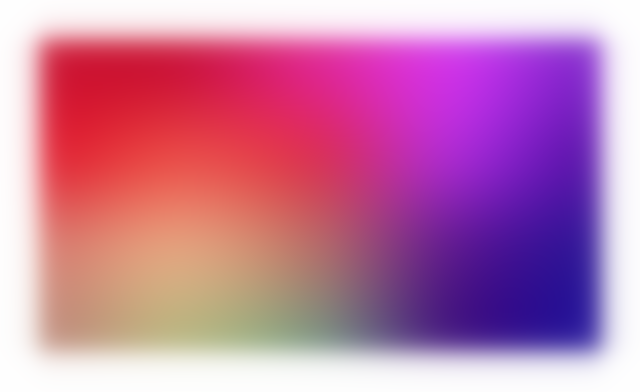
Write a Shadertoy shader that draws this background.

```glsl
// Soft-edged panel with a red, magenta, sand and indigo mesh gradient on white.

#define PANEL_CENTER vec2(0.5006, 0.502)
#define PANEL_HALF   vec2(0.4395, 0.399)
#define EDGE_BLUR    vec2(0.021, 0.034)
#define MESH_LOW     vec2(0.078, 0.1295)
#define MESH_HIGH    vec2(0.911, 0.830)
#define PAPER        vec3(0.996)

// Catmull-Rom weights for four neighbouring stops
vec4 splineWeights(float t) {
    float t2 = t * t, t3 = t2 * t;
    return 0.5 * vec4(2.0 * t2 - t - t3,
                      3.0 * t3 - 5.0 * t2 + 2.0,
                      4.0 * t2 + t - 3.0 * t3,
                      t3 - t2);
}

// Smooth horizontal ramp through five evenly spaced colours, x in 0..1
vec3 ramp(float x, vec3 a, vec3 b, vec3 c, vec3 d, vec3 e) {
    vec3 stops[5] = vec3[5](a, b, c, d, e);
    float s = x * 4.0;
    int first = int(min(floor(s), 3.0));
    vec4 w = splineWeights(s - float(first));
    vec3 sum = vec3(0.0);
    for (int i = 0; i < 4; i++) {
        sum += w[i] * stops[clamp(first + i - 1, 0, 4)];
    }
    return sum;
}

// Four ramps from bottom to top, joined by a vertical spline
vec3 meshGradient(vec2 p) {
    vec3 rows[4];
    rows[0] = ramp(p.x, vec3(0.74, 0.54, 0.47), vec3(0.71, 0.70, 0.49),
                   vec3(0.48, 0.56, 0.49), vec3(0.25, 0.08, 0.49), vec3(0.12, 0.05, 0.59));
    rows[1] = ramp(p.x, vec3(0.84, 0.48, 0.43), vec3(0.88, 0.63, 0.49),
                   vec3(0.70, 0.43, 0.42), vec3(0.38, 0.11, 0.56), vec3(0.18, 0.07, 0.59));
    rows[2] = ramp(p.x, vec3(0.88, 0.15, 0.21), vec3(0.91, 0.30, 0.29),
                   vec3(0.85, 0.20, 0.35), vec3(0.67, 0.165, 0.80), vec3(0.36, 0.08, 0.68));
    rows[3] = ramp(p.x, vec3(0.80, 0.06, 0.18), vec3(0.80, 0.07, 0.23),
                   vec3(0.87, 0.14, 0.56), vec3(0.81, 0.19, 0.90), vec3(0.51, 0.14, 0.80));

    float s = p.y * 3.0;
    int first = int(min(floor(s), 2.0));
    vec4 w = splineWeights(s - float(first));
    vec3 sum = vec3(0.0);
    for (int i = 0; i < 4; i++) {
        sum += w[i] * rows[clamp(first + i - 1, 0, 3)];
    }
    return clamp(sum, 0.0, 1.0);
}

// Coverage of a box blurred separately along each axis
float blurredPanel(vec2 uv) {
    vec2 inside = PANEL_HALF - abs(uv - PANEL_CENTER);
    vec2 cover = 0.5 + 0.5 * tanh(0.85 * inside / EDGE_BLUR);
    return cover.x * cover.y;
}

void mainImage(out vec4 fragColor, in vec2 fragCoord) {
    vec2 uv = fragCoord / iResolution.xy;
    vec2 meshPos = clamp((uv - MESH_LOW) / (MESH_HIGH - MESH_LOW), 0.0, 1.0);
    fragColor = vec4(mix(PAPER, meshGradient(meshPos), blurredPanel(uv)), 1.0);
}
```
